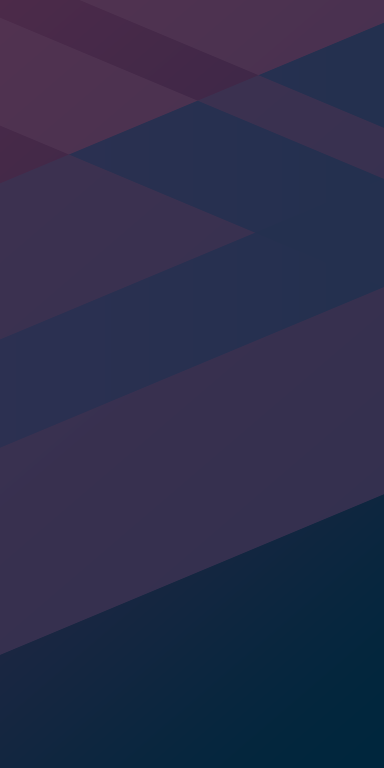
A WebGL 2 fragment shader for this background:

```glsl
#version 300 es
precision highp float;
// Crossing translucent diagonal bands over a plum-to-navy gradient.
// Two families of parallel slanted edges divide the canvas, and each
// region takes its tint from a slow diagonal blend.
uniform vec2 u_resolution;
out vec4 outColor;

// Antialiased step: 0 before the edge, 1 after it.
float past(float edge, float position) {
    float halfPixel = 0.6 / u_resolution.x;
    return smoothstep(edge - halfPixel, edge + halfPixel, position);
}

float band(float start, float end, float position) {
    return past(start, position) * (1.0 - past(end, position));
}

void main() {
    // Canvas widths, measured down from the upper left corner.
    vec2 p = vec2(gl_FragCoord.x, u_resolution.y - gl_FragCoord.y) / u_resolution.x;
    float rising = p.y + 0.4185 * p.x;
    float falling = p.y - 0.42 * p.x;
    float diagonal = clamp(0.3 * p.x + 0.35 * p.y, 0.0, 1.0);

    // Tints, each shifting from warm upper left to cool lower right.
    vec3 plum = mix(vec3(0.320, 0.197, 0.314), vec3(0.255, 0.190, 0.310), diagonal * 1.6);
    vec3 wine = mix(vec3(0.298, 0.165, 0.288), vec3(0.215, 0.150, 0.275), diagonal * 2.2);
    vec3 violet = mix(vec3(0.247, 0.192, 0.315), vec3(0.190, 0.188, 0.308), diagonal);
    vec3 indigo = mix(vec3(0.172, 0.190, 0.318), vec3(0.138, 0.188, 0.310), p.x);
    vec3 navy = mix(vec3(0.125, 0.150, 0.260), vec3(0.000, 0.150, 0.238),
                    smoothstep(0.45, 1.0, diagonal));

    // The falling stripe and the wedge below it.
    float stripe = band(-0.087, 0.046, falling);
    float wedge = past(0.327, falling);
    float crossing = max(stripe, wedge);

    // Stack the rising bands from top to bottom.
    vec3 color = mix(plum, wine, crossing);
    color = mix(color, mix(indigo, violet, crossing), past(0.4775, rising));
    color = mix(color, indigo, past(0.884, rising));
    float overlap = band(0.884, 1.166, rising) * (1.0 - wedge);
    color = mix(color, vec3(0.142, 0.189, 0.308), overlap);
    color = mix(color, violet, past(1.166, rising));
    color = mix(color, navy, past(1.7055, rising));
    outColor = vec4(color, 1.0);
}
```
